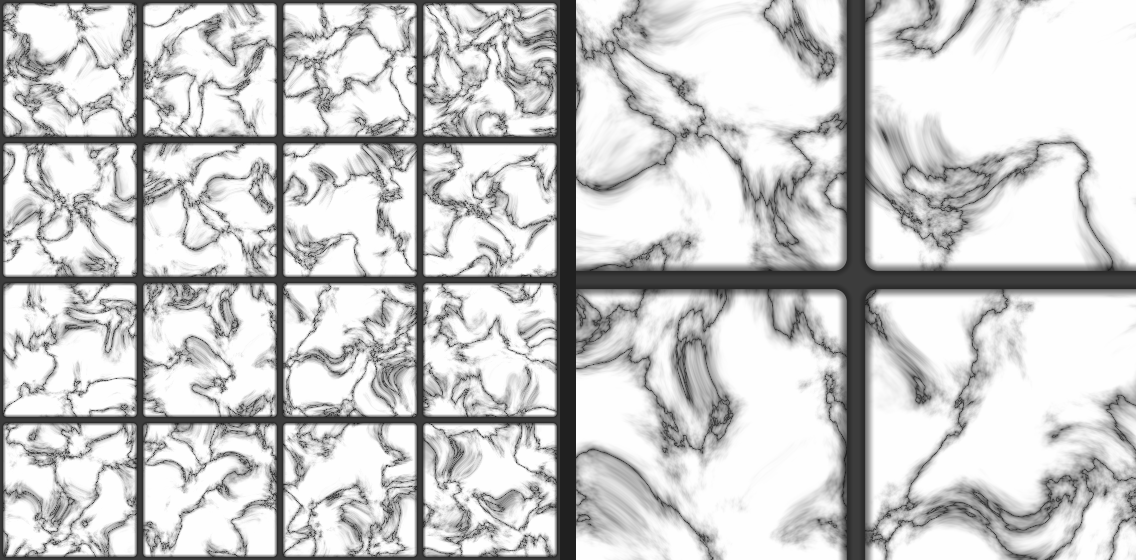
Left, the full canvas; right, a detail of the centre.
This texture is drawn by a WebGL 1 fragment shader. Its source:

```glsl
precision highp float;

uniform vec2 u_resolution;

const float TILES = 4.0;
const float GROUT_HALF = 0.022;
const float CORNER = 0.03;

const vec3 GROUT_DARK = vec3(0.165);
const vec3 GROUT_LIGHT = vec3(0.235);
const vec3 MARBLE = vec3(0.995);

vec2 hash2(vec2 p) {
    vec3 q = fract(p.xyx * vec3(0.1031, 0.1030, 0.0973));
    q += dot(q, q.yzx + 33.33);
    return fract((q.xx + q.yz) * q.zy);
}

// Dot product of a random unit gradient with the offset from its corner
float corner(vec2 cell, vec2 offset) {
    float angle = 6.28318 * hash2(cell).x;
    return dot(vec2(cos(angle), sin(angle)), offset);
}

float gradientNoise(vec2 p) {
    vec2 i = floor(p);
    vec2 f = p - i;
    vec2 u = f * f * f * (f * (f * 6.0 - 15.0) + 10.0);
    vec2 e = vec2(1.0, 0.0);
    float low = mix(corner(i, f), corner(i + e, f - e), u.x);
    float high = mix(corner(i + e.yx, f - e.yx), corner(i + e.xx, f - e.xx), u.x);
    return mix(low, high, u.y);
}

float fbm(vec2 p, float gain) {
    float sum = 0.0;
    float amplitude = 1.0;
    for (int i = 0; i < 7; i++) {
        sum += amplitude * gradientNoise(p);
        p = mat2(1.6, 1.2, -1.2, 1.6) * p + 17.3;
        amplitude *= gain;
    }
    return sum;
}

// Distance to a rounded square, negative inside
float roundedSquare(vec2 p, float halfSize, float radius) {
    vec2 q = abs(p) - halfSize + radius;
    return length(max(q, 0.0)) + min(max(q.x, q.y), 0.0) - radius;
}

// Brightness of veined stone: thin dark cores in soft gray clouds
float veins(vec2 p) {
    vec2 warp = vec2(gradientNoise(p * 1.3 + 5.2), gradientNoise(p * 1.3 + 41.7));
    float d = abs(fbm(p + 0.5 * warp, 0.54));
    float cloud = max(1.0 - d / 0.27, 0.0);
    return 1.0 - 0.52 * cloud * cloud - 0.26 * exp(-d / 0.012);
}

void main() {
    vec2 grid = TILES * gl_FragCoord.xy / u_resolution;
    vec2 id = mod(floor(grid), TILES);
    vec2 local = fract(grid) - 0.5;
    float pixel = TILES / min(u_resolution.x, u_resolution.y);

    // Each tile is cut from its own part of the stone
    vec2 seed = 90.0 * hash2(id + 3.7) + 23.0 * id;
    vec3 stone = MARBLE * veins(local * 2.6 + seed);

    // Shaded rim inside the tile
    float dist = roundedSquare(local, 0.5 - GROUT_HALF, CORNER);
    stone *= mix(0.5, 1.0, smoothstep(0.0, 0.024, -dist));

    // Grout, darker where it meets the tile
    vec3 grout = mix(GROUT_DARK, GROUT_LIGHT, smoothstep(0.0, GROUT_HALF * 0.8, dist));

    float cover = smoothstep(-0.6, 0.6, dist / pixel);
    gl_FragColor = vec4(mix(stone, grout, cover), 1.0);
}
```
